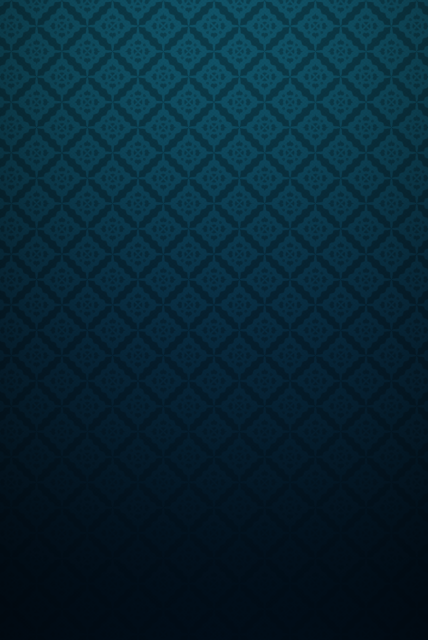
A WebGL 2 fragment shader for this pattern:

```glsl
#version 300 es
precision highp float;
// Damask of pointed diamond medallions on a staggered lattice, tone on tone.
// Each medallion is folded to one octant and cut out by an ogee edge profile;
// a teal to navy gradient, side shading and a fine sine weave colour it.
uniform vec2 u_resolution;
out vec4 fragColor;

// Coverage of a shape whose signed distance is d, softened over width aa
float fill(float d, float aa) {
  return 1.0 - smoothstep(-aa, aa, d);
}

// Nearest medallion centre on the staggered lattice, cell half-width 1
vec2 staggeredCell(vec2 p) {
  vec2 a = mod(p + 1.0, 2.0) - 1.0;
  vec2 b = mod(p, 2.0) - 1.0;
  return abs(a.x) + abs(a.y) < abs(b.x) + abs(b.y) ? a : b;
}

// Silhouette: leaf tips on the axes, a notch, then rounded shoulders
float medallion(vec2 q) {
  float t = q.x - q.y;
  float edge = 0.80 + 0.05 * cos(13.0 * t) * (1.0 - smoothstep(0.55, 0.8, t));
  edge += 0.20 * smoothstep(0.62, 1.0, t);
  return (q.x + q.y - edge) * 0.6;
}

// Petal pointing outward along x, with a small cleft at its base
float petal(vec2 q) {
  vec2 c = q - vec2(0.34, 0.0);
  float body = length(c - vec2(0.0, 0.055)) - 0.075;
  float point = (c.x * 0.7 + q.y) - 0.10;
  return min(body, max(point, -c.x) * 0.8);
}

// Dark flower cut into the medallion
float flower(vec2 q, float aa) {
  float petals = fill(petal(q), aa);
  float darts = fill(length((q - vec2(0.25, 0.25)) * vec2(1.0, 1.2)) - 0.06, aa);
  float heart = fill(length(q) - 0.17, aa);
  float cross = fill((q.x - q.y) * 0.707 - 0.035, aa);
  return max(max(petals, darts * 0.8), heart * (1.0 - cross));
}

// Vertical three-stop gradient, dimmer towards the sides
vec3 backdrop(vec2 uv) {
  vec3 navy = vec3(0.004, 0.048, 0.088);
  vec3 blue = vec3(0.025, 0.142, 0.212);
  vec3 teal = vec3(0.052, 0.268, 0.335);
  vec3 c = mix(navy, blue, smoothstep(0.0, 0.58, uv.y));
  c = mix(c, teal, smoothstep(0.42, 0.95, uv.y));
  float side = uv.x - 0.52;
  return c * (1.05 - 1.1 * side * side);
}

void main() {
  vec2 uv = gl_FragCoord.xy / u_resolution;
  vec2 p = (gl_FragCoord.xy - 0.5 * u_resolution) / u_resolution.y;

  // Lattice: about 8.4 medallions across and 12.6 down
  float halfCell = 0.0396;
  vec2 q = abs(staggeredCell((p - vec2(0.0, 0.380)) / halfCell));
  if (q.y > q.x) q = q.yx;
  float aa = 0.9 / (u_resolution.y * halfCell);

  float light = fill(medallion(q), aa);
  light *= 1.0 - 0.8 * flower(q, aa);

  // Relief fades towards the bottom
  float contrast = mix(0.10, 0.34, smoothstep(0.0, 0.6, uv.y));
  vec3 color = backdrop(uv) * (1.0 + contrast * (light - 0.6));

  // Fine cloth weave
  float weave = sin(p.x * 1050.0 + 0.6 * sin(p.y * 310.0)) * sin(p.y * 1130.0);
  color *= 1.0 + 0.025 * weave;
  fragColor = vec4(color, 1.0);
}
```
